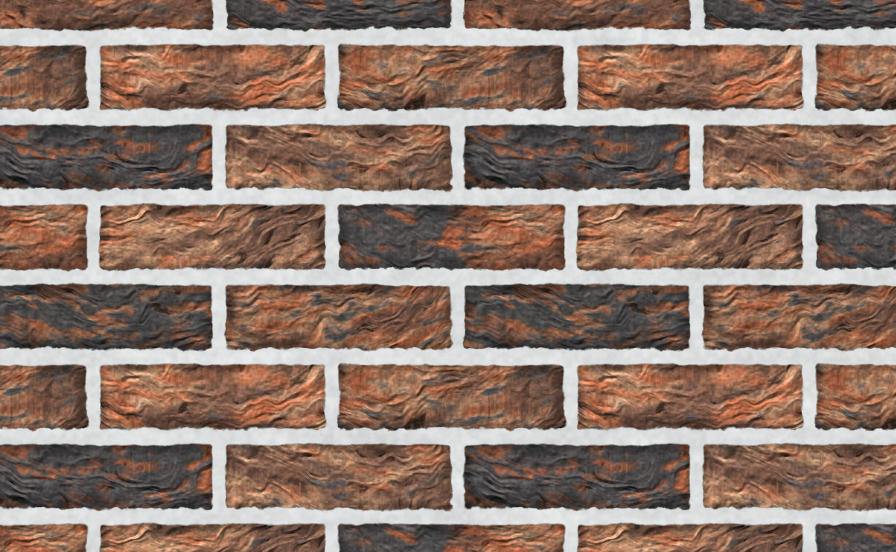
A Shadertoy shader for this texture:

```glsl
// Running-bond wall of rough, burnt clay bricks in pale mortar. Each brick is a
// ragged rounded box; warped noise gives its creased relief, scorching and stains.
// Finishes recur every two bricks across and every four courses down.

float hash(vec2 p) {
    vec3 q = fract(p.xyx * vec3(0.1031, 0.1030, 0.0973));
    q += dot(q, q.yzx + 33.33);
    return fract((q.x + q.y) * q.z);
}

float noise(vec2 p) {
    vec2 i = floor(p), f = fract(p);
    f = f * f * (3.0 - 2.0 * f);
    return mix(mix(hash(i), hash(i + vec2(1, 0)), f.x),
               mix(hash(i + vec2(0, 1)), hash(i + vec2(1, 1)), f.x), f.y);
}

float fbm(vec2 p) {
    float sum = 0.0, amp = 0.52;
    for (int i = 0; i < 5; i++) {
        sum += amp * noise(p);
        p = mat2(1.6, 1.1, -1.1, 1.6) * p + 3.7;
        amp *= 0.5;
    }
    return sum;
}

// Folded clay: short wavy ridges with fine grit on top
float relief(vec2 p) {
    p.y += 0.07 * noise(p * vec2(9, 14)) + 0.022 * noise(p * vec2(42, 45));
    float folds = 1.0 - abs(2.0 * noise(p * vec2(20, 62)) - 1.0);
    return 0.42 * folds + 0.72 * fbm(p * vec2(50, 95));
}

float roundBox(vec2 p, vec2 halfSize, float r) {
    vec2 q = abs(p) - halfSize + r;
    return length(max(q, 0.0)) + min(max(q.x, q.y), 0.0) - r;
}

// Per brick finish: scorched share, redness, brightness
const vec3 finish[10] = vec3[10](
    vec3(0.42, 0.42, 0.90), vec3(0.16, 0.45, 0.92),
    vec3(0.06, 0.48, 1.08), vec3(0.16, 0.40, 0.96),
    vec3(0.57, 0.85, 0.98), vec3(0.10, 0.25, 1.05),
    vec3(0.06, 0.25, 1.03), vec3(0.60, 0.70, 0.98),
    vec3(0.14, 0.65, 0.96), vec3(0.55, 0.60, 0.94));

void mainImage(out vec4 fragColor, in vec2 fragCoord) {
    float px = 1.0 / iResolution.y;
    vec2 p = fragCoord * px;

    // Course and brick layout, counted from the top
    vec2 pitch = vec2(0.4325, 0.1447);
    float fromTop = (1.0 - p.y - 0.0675) / pitch.y;
    float course = floor(fromTop) + 1.0;
    float across = (p.x - (mod(course, 2.0) < 0.5 ? -0.036 : 0.169)) / pitch.x;
    vec2 local = vec2(fract(across) - 0.5, 0.5 - fract(fromTop)) * pitch;
    float row = course < 0.5 ? 4.0 : mod(course, 4.0);
    float col = mod(floor(across), 2.0);
    int kind = int(row * 2.0 + col + 0.5);
    vec3 look = finish[kind];
    vec2 s = local + vec2(3.0 + col * 5.0, 2.0 + row * 3.0);

    // Ragged outline, rougher along the bottom
    float rag = mix(0.012, 0.005, smoothstep(-0.05, 0.05, local.y));
    float d = roundBox(local, vec2(0.2035, 0.0575), 0.005)
            + rag * (fbm(s * 65.0) - 0.5) + 0.004 * (noise(s * 17.0) - 0.5);

    // Lean the folds differently in each brick
    float lean = hash(vec2(row, col) + 4.0) - 0.35;
    vec2 g = s - vec2(0.0, local.x * lean * 0.5 + local.x * local.x * 0.7);
    float h = relief(g);
    float slope = h - relief(g + vec2(-0.0025, 0.0035));

    // Clay colour: tan to rust, browned in broad stains
    float stain = (fbm(g * vec2(13, 28) + 9.0) - 0.5) * 1.9 + 0.5;
    float patches = (fbm(g * vec2(24, 60) + 31.0) - 0.5) * 1.9 + 0.5;
    vec3 clay = mix(vec3(0.63, 0.475, 0.37), vec3(0.61, 0.355, 0.245),
                    smoothstep(0.9, 0.1, patches + 0.55 - look.y));
    clay = mix(clay, vec3(0.41, 0.30, 0.25), 0.85 * smoothstep(0.28, 0.72, stain));

    // Scorching; one finish is burnt on its left half only
    float scorch = look.x;
    if (kind == 7) scorch *= smoothstep(0.06, -0.01, local.x + 0.03 * (stain - 0.5));
    float burnt = smoothstep(-0.13, 0.13, scorch + 0.65 * (patches - 0.5)
                             + 0.5 * (h - 0.57) - 0.45);
    clay = mix(clay, vec3(0.27, 0.275, 0.285), 0.9 * burnt);

    // Dark rims, creases and side light
    float rim = smoothstep(-0.022, 0.0, d + 0.02 * (stain - 0.5));
    clay *= look.z * (1.0 - 0.30 * rim);
    float crease = smoothstep(0.42, 0.26, h) * smoothstep(0.3, 0.7, stain + 0.1);
    clay *= 1.0 - 0.5 * crease;
    clay *= clamp(1.04 + 1.7 * slope, 0.50, 1.42);
    clay *= 0.86 + 0.28 * noise(s * vec2(190, 240));

    // Mortar: pale, grainy, shaded beside the bricks
    float grain = fbm(p * 95.0);
    vec3 mortar = vec3(0.865, 0.875, 0.875) + 0.10 * (grain - 0.5)
                + 0.05 * (noise(p * vec2(12, 40)) - 0.5);
    mortar *= 1.0 - 0.20 * smoothstep(0.003, 0.0, d);

    vec3 color = mix(clay, mortar, smoothstep(-px, px, d));
    fragColor = vec4(clamp(color, 0.0, 1.0), 1.0);
}
```
